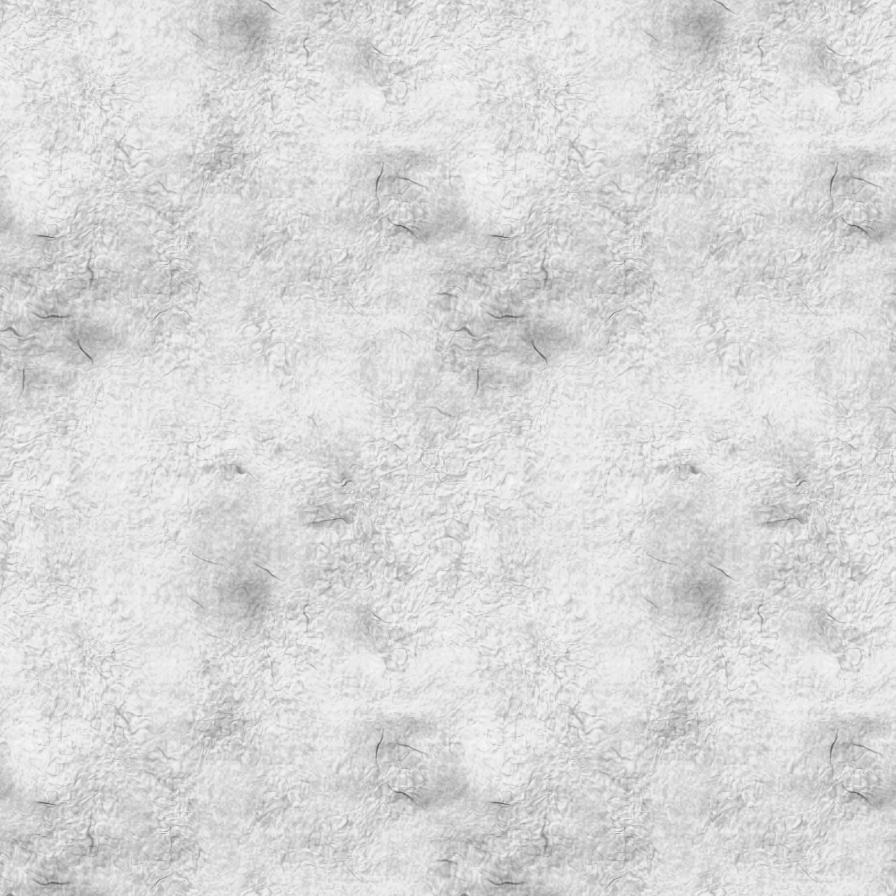
A Shadertoy shader for this texture:

```glsl
// Pale weathered plaster on a repeating tile: cloudy stains, fine pebbled relief,
// a crinkled network of creases and short cracks. Every layer uses lattice noise
// that wraps at the tile border, so the surface repeats without seams.

const vec2 TILE = vec2(0.5070, 0.6325);   // repeat size in canvas units
const float BASE_TONE = 0.880;
const float KNEE = 0.91;                  // highlights above this are compressed
const float KNEE_LOSS = 0.6;
const float CLOUD = 0.13;                 // soft light and dark drift
const float MOTTLE = 0.12;                // smaller scuffed patches
const float STAIN = 0.135;
const float RELIEF = 0.17;                // embossed pebbles
const float CREASE = 0.085;
const float GRAIN = 0.08;
const float STREAK = 0.03;                // faint brushed bands
const float CRACK = 0.36;
const float CRACK_WIDTH = 0.0010;
const float CRACK_CHANCE = 0.7;
const vec2 CRACK_GRID = vec2(8.0, 10.0);  // crack cells per tile

// Stain centre in the tile, radius in tile widths, darkness (negative is light)
const int STAINS = 12;
const vec4 STAIN_SPOTS[STAINS] = vec4[](
    vec4(0.05, 0.44, 0.08, 0.70), vec4(0.11, 0.57, 0.11, 0.65),
    vec4(0.49, 0.88, 0.08, 0.60), vec4(0.72, 0.89, 0.08, 0.45),
    vec4(0.56, 0.03, 0.08, 0.60), vec4(0.77, 0.09, 0.09, 0.60),
    vec4(0.89, 0.30, 0.11, 0.55), vec4(0.95, 0.40, 0.06, 0.50),
    vec4(0.46, 0.28, 0.11, 0.45), vec4(0.30, 0.50, 0.18, 0.35),
    vec4(0.26, 0.79, 0.13, -0.50), vec4(0.12, 0.35, 0.08, -0.35));

float hash(vec2 p) {
    vec3 q = fract(p.xyx * 0.1031);
    q += dot(q, q.yzx + 33.33);
    return fract((q.x + q.y) * q.z);
}

// Value noise with a whole number of cells per tile
float noise(vec2 t, vec2 cells, float seed) {
    vec2 x = t * cells, i = floor(x), f = x - i;
    f = f * f * f * (f * (f * 6.0 - 15.0) + 10.0);
    vec2 a = mod(i, cells) + seed, b = mod(i + 1.0, cells) + seed;
    return mix(mix(hash(a), hash(vec2(b.x, a.y)), f.x),
               mix(hash(vec2(a.x, b.y)), hash(b), f.x), f.y);
}

float fbm(vec2 t, vec2 cells, float seed) {
    float sum = 0.0, amp = 0.5;
    for (int i = 0; i < 4; i++) {
        sum += amp * noise(t, cells, seed + 19.0 * float(i));
        cells *= 2.0;
        amp *= 0.5;
    }
    return sum / 0.9375;
}

vec2 warp(vec2 t, vec2 cells, float amount, float seed) {
    return t + amount * (vec2(noise(t, cells, seed), noise(t, cells, seed + 47.0)) - 0.5);
}

float height(vec2 t) {
    return 0.5 * noise(t, vec2(92, 115), 5.0) + 0.5 * noise(t, vec2(160, 200), 71.0);
}

// Thin dark lines where a noise layer crosses its middle value
float crease(vec2 t, vec2 cells, float seed) {
    return 1.0 - smoothstep(0.0, 0.25, abs(2.0 * noise(t, cells, seed) - 1.0));
}

float stains(vec2 t) {
    float sum = 0.0;
    for (int i = 0; i < STAINS; i++) {
        vec4 s = STAIN_SPOTS[i];
        vec2 d = (fract(t - s.xy + 0.5) - 0.5) * vec2(1.0, TILE.y / TILE.x);
        sum += s.w * exp(-dot(d, d) / (s.z * s.z));
    }
    return sum;
}

// Short tapered strokes, one candidate per cell, mostly near horizontal
float cracks(vec2 t, float pixel) {
    float ink = 0.0;
    vec2 home = floor(t * CRACK_GRID);
    for (int k = 0; k < 9; k++) {
        vec2 cell = home + vec2(k % 3 - 1, k / 3 - 1);
        vec2 id = mod(cell, CRACK_GRID) + 13.0;
        float keep = step(hash(id), CRACK_CHANCE);
        vec2 centre = (cell + vec2(hash(id + 31.0), hash(id + 57.0))) / CRACK_GRID;
        float angle = 1.2 * (hash(id + 83.0) - 0.5) + 1.4 * step(0.68, hash(id + 97.0));
        float reach = mix(0.008, 0.03, hash(id + 111.0));
        vec2 d = (t - centre) * TILE, dir = vec2(cos(angle), sin(angle));
        float along = clamp(dot(d, dir) / reach, -1.0, 1.0);
        float dist = length(d - dir * along * reach);
        float stroke = 1.0 - smoothstep(0.0, CRACK_WIDTH + pixel, dist);
        ink = max(ink, keep * stroke * (1.0 - along * along));
    }
    return ink;
}

void mainImage(out vec4 fragColor, in vec2 fragCoord) {
    float pixel = 1.0 / iResolution.y;
    vec2 uv = fragCoord * pixel;
    vec2 t = vec2(uv.x, 1.0 - uv.y) / TILE;           // tile space, downward
    vec2 bent = warp(t, vec2(8, 10), 0.04, 3.0);
    vec2 rough = warp(bent, vec2(48, 60), 0.011, 29.0);

    // Broad tone
    float cloud = fbm(bent, vec2(4, 5), 11.0);
    float mottle = fbm(rough, vec2(16, 24), 67.0);
    float stain = stains(warp(bent, vec2(16, 20), 0.06, 61.0)) * 2.0 * mottle;
    float streak = noise(t, vec2(8, 150), 23.0) + noise(t, vec2(90, 6), 37.0) - 1.0;

    // Surface detail
    vec2 lightStep = vec2(0.0010, 0.0014) / TILE;
    float relief = height(rough + lightStep) - height(rough - lightStep);
    float patches = smoothstep(0.35, 0.65, fbm(t, vec2(8, 10), 43.0));
    float creases = patches * crease(rough, vec2(40, 64), 53.0)
                  + 0.6 * crease(rough, vec2(72, 100), 79.0) * mottle;
    float grain = noise(t, vec2(200, 250), 89.0) - 0.5;

    float tone = BASE_TONE + CLOUD * (cloud - 0.5) + MOTTLE * (0.5 - mottle);
    tone += STREAK * streak - STAIN * stain + GRAIN * grain - CREASE * creases;
    tone += RELIEF * relief * (0.6 + 0.6 * patches);
    tone -= CRACK * cracks(rough, pixel) * clamp(0.3 + stain, 0.15, 0.9);
    tone -= KNEE_LOSS * max(tone - KNEE, 0.0);
    fragColor = vec4(vec3(clamp(tone, 0.0, 1.0)), 1.0);
}
```
